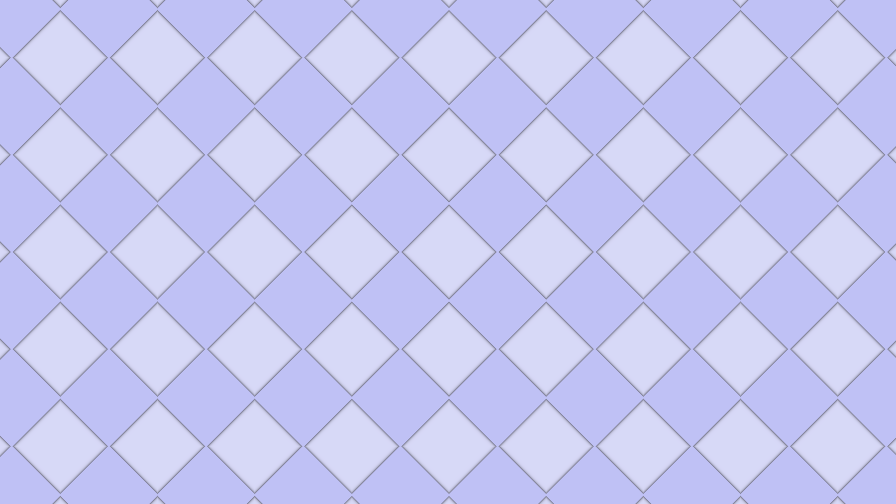
This pattern is drawn by a Shadertoy shader. Its source:

```glsl
// Checkerboard of pale and lavender diamond tiles; the pale ones have shaded rims.

const vec3 LAVENDER = vec3(0.75, 0.755, 0.96);
const vec3 PALE = vec3(0.845, 0.85, 0.97);

// All lengths are fractions of the canvas height.
const float PERIOD = 0.1928;
const float HALF_DIAGONAL = 0.0943;
const float RIM_WIDTH = 0.002;
const float RIM_STRENGTH = 0.6;
const vec2 CENTER_OFFSET = vec2(0.002, 0.0);

// Position relative to the center of the nearest cell.
vec2 repeatCell(vec2 p, float period) {
    return (fract(p / period + 0.5) - 0.5) * period;
}

// Signed distance to a square standing on its corner, negative inside.
float diamondDistance(vec2 p, float halfDiagonal) {
    return (abs(p.x) + abs(p.y) - halfDiagonal) * 0.70710678;
}

// Dark rim that fades from the edge toward the inside.
float rimShade(float depth, float width, float strength) {
    return 1.0 - strength * exp(-depth / width);
}

void mainImage(out vec4 fragColor, in vec2 fragCoord) {
    float pixel = 1.0 / iResolution.y;
    vec2 p = (fragCoord - 0.5 * iResolution.xy) * pixel - CENTER_OFFSET;

    float d = diamondDistance(repeatCell(p, PERIOD), HALF_DIAGONAL);

    // Edge coverage, with the rim taken inside the covered part of the pixel.
    float coverage = clamp(0.5 - d / pixel, 0.0, 1.0);
    float depth = max(-d, 0.25 * pixel);
    vec3 tile = PALE * rimShade(depth, RIM_WIDTH, RIM_STRENGTH);

    fragColor = vec4(mix(LAVENDER, tile, coverage), 1.0);
}
```
